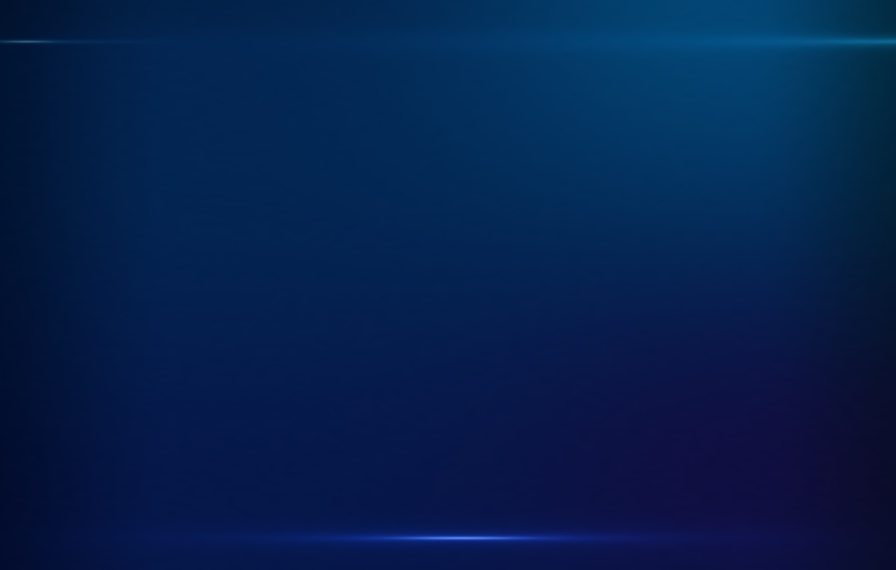
A Shadertoy shader for this background:

```glsl
// Deep blue studio backdrop: a vertical navy gradient tinted by a teal glow
// (upper right) and a violet shade (lower right), darkened at the sides, then
// crossed by two Gaussian light streaks, with faint gradient-noise mottling.

const vec3 INDIGO = vec3(0.022, 0.088, 0.285);
const vec3 NAVY   = vec3(0.012, 0.145, 0.320);
const vec3 TEAL   = vec3(0.010, 0.290, 0.475);
const vec3 VIOLET = vec3(0.072, 0.048, 0.250);
const vec3 AZURE  = vec3(0.050, 0.190, 0.620);
const vec3 CYAN   = vec3(0.050, 0.320, 0.420);
const vec3 ICE    = vec3(0.480, 0.580, 0.480);

// Elliptical Gaussian spot, 1 at its centre; size is the falloff per axis.
float glow(vec2 p, vec2 centre, vec2 size) {
    vec2 d = (p - centre) / size;
    return exp(-dot(d, d));
}

// Pseudo-random unit vector for a lattice cell.
vec2 hashDirection(vec2 cell) {
    float angle = 6.2832 * fract(sin(dot(cell, vec2(127.1, 311.7))) * 43758.5);
    return vec2(cos(angle), sin(angle));
}

// Gradient noise, roughly -0.7 to 0.7.
float gradientNoise(vec2 p) {
    vec2 i = floor(p), f = p - i;
    vec2 s = f * f * f * (f * (f * 6.0 - 15.0) + 10.0);
    vec2 e = vec2(1.0, 0.0);
    float a = dot(hashDirection(i), f);
    float b = dot(hashDirection(i + e.xy), f - e.xy);
    float c = dot(hashDirection(i + e.yx), f - e.yx);
    float d = dot(hashDirection(i + e.xx), f - e.xx);
    return mix(mix(a, b, s.x), mix(c, d, s.x), s.y);
}

// Smooth gradient with its tinted areas.
vec3 backdrop(vec2 uv) {
    vec3 col = mix(INDIGO, NAVY, smoothstep(0.05, 0.75, uv.y));
    col = mix(col, TEAL, 0.88 * glow(uv, vec2(0.82, 1.00), vec2(0.31, 0.36)));
    return mix(col, VIOLET, 0.80 * glow(uv, vec2(0.84, 0.17), vec2(0.27, 0.28)));
}

// Per-channel darkening towards the left and right edges.
vec3 sideShade(float x) {
    vec3 left = mix(vec3(0.25, 0.46, 0.56), vec3(1.0), smoothstep(-0.06, 0.20, x));
    vec3 right = mix(vec3(0.80, 0.68, 0.58), vec3(1.0), smoothstep(1.04, 0.83, x));
    return left * right;
}

// Cyan streak near the top: soft halo, fine line and a spark at each end.
vec3 upperStreak(vec2 uv, float y) {
    vec3 light = vec3(0.0, 0.025, 0.040) * glow(uv, vec2(0.78, y), vec2(0.48, 0.022));
    light += CYAN * 0.34 * glow(uv, vec2(1.02, y), vec2(0.17, 0.010));
    light += CYAN * 0.34 * glow(uv, vec2(1.01, y), vec2(0.08, 0.004));
    light += CYAN * 0.22 * glow(uv, vec2(0.03, y), vec2(0.11, 0.004));
    return light + ICE * 0.36 * glow(uv, vec2(0.03, y), vec2(0.025, 0.002));
}

// Blue streak near the bottom: wide haze, bright band and a pale core.
vec3 lowerStreak(vec2 uv, vec2 centre) {
    vec3 light = AZURE * 0.09 * glow(uv, centre, vec2(0.36, 0.032));
    light += AZURE * 0.20 * glow(uv, centre, vec2(0.22, 0.011));
    light += AZURE * 0.36 * glow(uv, centre, vec2(0.12, 0.005));
    return light + ICE * 0.55 * glow(uv, centre, vec2(0.060, 0.0026));
}

void mainImage(out vec4 fragColor, in vec2 fragCoord) {
    vec2 uv = fragCoord / iResolution.xy;
    vec3 col = backdrop(uv) * sideShade(uv.x);

    // Gentle falloff at the very top, strongest on the left.
    col *= 1.0 - 0.12 * smoothstep(0.88, 1.0, uv.y) * smoothstep(0.8, 0.1, uv.x);

    col += upperStreak(uv, 0.927);
    col += lowerStreak(uv, vec2(0.515, 0.056));

    // Faint mottling, stretched sideways, that breaks up the banding.
    col += 0.005 * gradientNoise(uv * vec2(60.0, 80.0));
    fragColor = vec4(clamp(col, 0.0, 1.0), 1.0);
}
```
